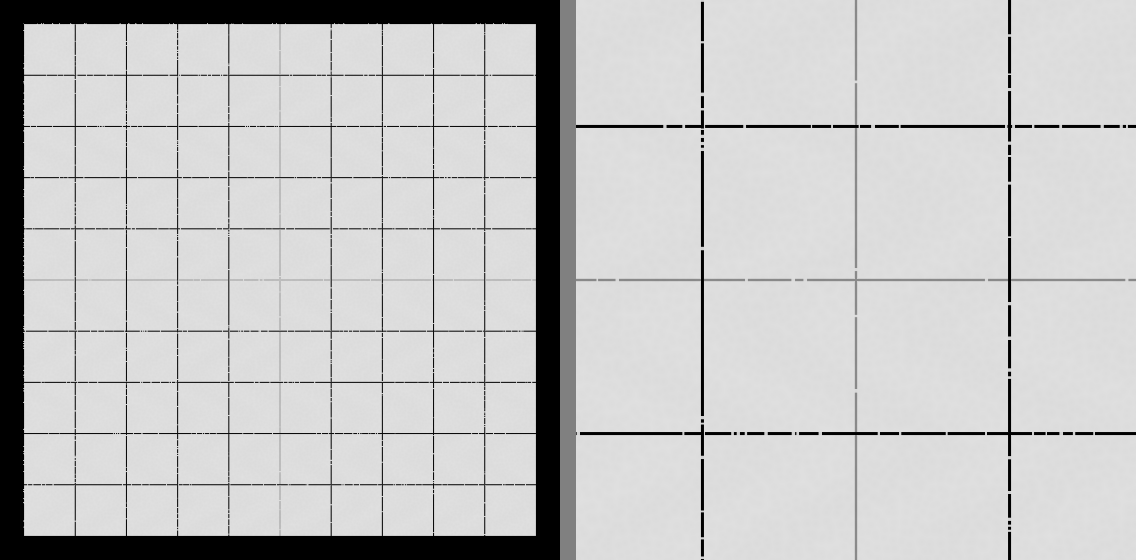
Left, the full canvas; right, a detail of the centre.
Give the GLSL for this pattern, as a WebGL 2 fragment shader.

```glsl
#version 300 es
precision highp float;
// A pale ten by ten grid on a black frame, with fine black rules and a grey
// centre cross. Rules are box-filtered strips; jittered cells along them cut
// small worn chips, and cellular noise gives the sheet a faint grain.

uniform vec2 u_resolution;
out vec4 fragColor;

const float CELLS = 10.0;
const float MARGIN = 0.043;
const float PITCH = (1.0 - 2.0 * MARGIN) / CELLS;

float hash(vec2 p) {
  vec3 q = fract(vec3(p.xyx) * 0.1031);
  q += dot(q, q.yzx + 33.33);
  return fract((q.x + q.y) * q.z);
}

// Share of a pixel covered by a strip of the given width.
float strip(float d, float width, float px) {
  float h = 0.5 * width;
  return (clamp(d + 0.5 * px, -h, h) - clamp(d - 0.5 * px, -h, h)) / px;
}

// Short worn chips at jittered places along a rule.
float chips(float along, float seed, float chance, float px) {
  float t = along / 0.004;
  float id = floor(t);
  float center = 0.3 + 0.4 * hash(vec2(id, seed));
  float reach = mix(0.1, 0.28, hash(vec2(id, seed + 31.0)));
  float cluster = 0.7 + 0.5 * sin(along * 47.0 + seed * 2.3) * sin(along * 19.0 + seed);
  float present = step(hash(vec2(id, seed + 67.0)), chance * cluster);
  float soft = 0.5 * px / 0.004;
  return present * (1.0 - smoothstep(reach - soft, reach + soft, abs(fract(t) - center)));
}

// Darkness of the nearest inner rule; the middle one is grey and less worn.
float rule(float across, float along, float seed, float px) {
  float g = (across - MARGIN) / PITCH;
  float index = clamp(round(g), 1.0, CELLS - 1.0);
  bool middle = index == 0.5 * CELLS;
  float ink = strip((g - index) * PITCH, middle ? 0.0014 : 0.0018, px);
  float wear = chips(along, seed + index * 7.0, middle ? 0.06 : 0.24, px);
  return ink * (middle ? 0.38 : 1.0) * (1.0 - 0.95 * wear);
}

// Distance to the nearest jittered speck in a lattice.
float cellular(vec2 p) {
  vec2 id = floor(p);
  float nearest = 2.0;
  for (int j = -1; j <= 1; j++) {
    for (int i = -1; i <= 1; i++) {
      vec2 c = id + vec2(i, j);
      vec2 speck = c + vec2(hash(c), hash(c + 57.0));
      nearest = min(nearest, length(p - speck));
    }
  }
  return nearest;
}

void main() {
  vec2 uv = gl_FragCoord.xy / u_resolution;
  float px = 1.0 / min(u_resolution.x, u_resolution.y);

  // Grained sheet
  float grain = cellular(uv * 190.0) - 0.5;
  float sheet = 0.868 + 0.014 * grain + 0.003 * sin(uv.x * 61.0 + 3.0 * sin(uv.y * 43.0));

  // Worn inner rules
  float ink = max(rule(uv.x, uv.y, 3.0, px), rule(uv.y, uv.x, 151.0, px));
  float tone = sheet * (1.0 - ink);

  // Black frame, its edge slightly ragged at the left and top
  vec2 inset = 0.5 - MARGIN - abs(uv - 0.5);
  inset.x += 0.0016 * step(uv.x, 0.5) * chips(uv.y, 311.0, 0.4, px);
  inset.y += 0.0016 * step(0.5, uv.y) * chips(uv.x, 353.0, 0.25, px);
  vec2 inside = clamp(inset / px + 0.5, 0.0, 1.0);
  fragColor = vec4(vec3(tone * inside.x * inside.y), 1.0);
}
```
